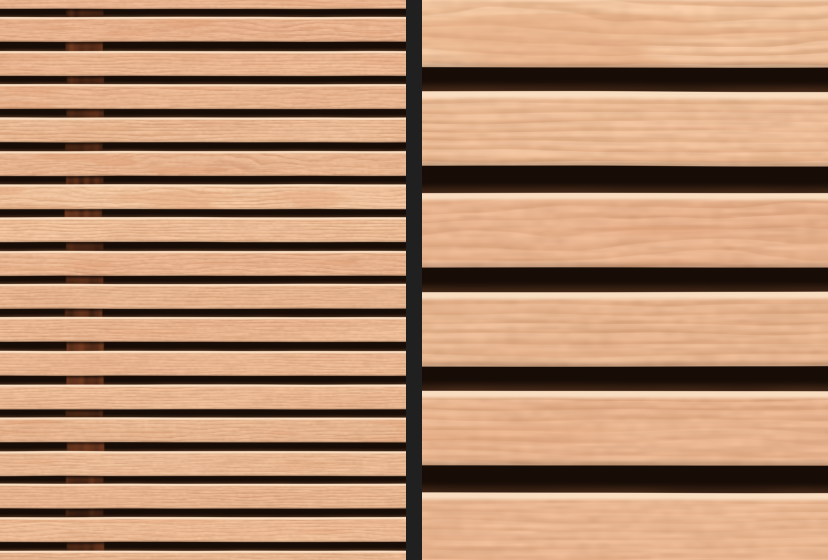
Left: the whole. Right: its middle third, enlarged.
Give the GLSL for this texture, as a Shadertoy shader.

```glsl
#define SLATS 16.8
#define TOP_OFFSET 0.031
#define SLAT_SHARE 0.745
#define GRAIN_LINES 8.0
#define GRAIN_DEPTH 0.36
#define BATTEN vec2(0.162, 0.254)
#define WOOD_TAN vec3(0.905, 0.715, 0.570)
#define WOOD_PALE vec3(0.955, 0.805, 0.655)
#define WOOD_LINE vec3(0.800, 0.565, 0.405)
#define EDGE_LIGHT vec3(0.985, 0.885, 0.775)
#define GAP_DARK vec3(0.095, 0.050, 0.025)
#define GAP_BROWN vec3(0.260, 0.155, 0.090)

float hash(vec2 p) {
    vec3 q = fract(vec3(p.xyx) * 0.1031);
    q += dot(q, q.yzx + 33.33);
    return fract((q.x + q.y) * q.z);
}

float noise(vec2 p) {
    vec2 i = floor(p), f = fract(p);
    f = f * f * (3.0 - 2.0 * f);
    return mix(mix(hash(i), hash(i + vec2(1, 0)), f.x),
               mix(hash(i + vec2(0, 1)), hash(i + vec2(1, 1)), f.x), f.y);
}

float fbm(vec2 p) {
    float sum = 0.0, amp = 0.5;
    for (int i = 0; i < 4; i++) {
        sum += amp * noise(p);
        p = p * 2.03 + 17.1;
        amp *= 0.5;
    }
    return sum;
}

// Face of one slat: x along the board, v from its top (0) to its bottom (1)
vec3 slatColor(float x, float v, float id) {
    float seed = id * 7.31 + 40.0;
    float tone = hash(vec2(seed, 1.7));
    float figure = hash(vec2(seed, 5.3));
    vec2 p = vec2(x, v) + vec2(seed, seed * 3.0);

    // Year rings, from straight grain to sweeping arches
    float sweep = mix(0.8, 6.5, figure * figure * figure);
    float rings = v * GRAIN_LINES * mix(1.0, 0.45, figure * figure)
                + sweep * fbm(p * vec2(5.0, 0.9))
                + 0.7 * noise(p * vec2(14.0, 3.0));
    float saw = fract(rings);
    float line = smoothstep(0.25, 0.85, saw) * (1.0 - smoothstep(0.85, 1.0, saw));
    float strength = GRAIN_DEPTH * (0.35 + 0.9 * noise(p * vec2(6.0, 2.0)));

    // Board tint, blotches and fine fibres
    float blotch = fbm(p * vec2(4.0, 1.5)) - 0.47;
    vec3 col = mix(WOOD_TAN, WOOD_PALE, clamp(tone * tone + blotch * 0.7, 0.0, 1.0));
    col *= mix(vec3(1.0), vec3(1.0, 0.965, 0.96), hash(vec2(seed, 9.1)));
    col = mix(col, WOOD_LINE, line * strength);
    col += 0.05 * (noise(p * vec2(45.0, 24.0)) - 0.5);
    col += 0.03 * (noise(p * vec2(160.0, 12.0)) - 0.5);

    // Occasional reddish streaks
    float streak = smoothstep(0.70, 0.86, noise(p * vec2(9.0, 4.5) + 60.0));
    col = mix(col, vec3(0.86, 0.59, 0.42), 0.35 * streak * figure);

    // Lit upper arris and soft shade along the lower one
    col = mix(col, EDGE_LIGHT, 0.9 * (1.0 - smoothstep(0.05, 0.13, v)));
    return col * (1.0 - 0.16 * smoothstep(0.90, 1.0, v));
}

// Space between slats: depth runs from 0 under a slat to 1 at the next one
vec3 gapColor(vec2 uv, float x, float depth, float id) {
    float lit = smoothstep(0.55, 1.0, depth);
    vec3 col = mix(GAP_DARK, GAP_BROWN, lit * (0.7 + 0.3 * noise(vec2(x * 30.0, id))));

    // Upright batten behind the slats
    float shift = 0.006 * (hash(vec2(id + 30.0, 2.0)) - 0.5);
    float soft = 1.0 / iResolution.x;
    float batten = smoothstep(-soft, soft, uv.x + shift - BATTEN.x)
                 * smoothstep(-soft, soft, BATTEN.y - uv.x - shift);
    vec3 stain = vec3(0.34, 0.175, 0.095) * (0.75 + 0.5 * noise(vec2(x * 110.0, uv.y * 9.0)));
    stain *= mix(0.5, 1.0, smoothstep(0.0, 0.5, depth));
    stain *= 0.65 + 0.5 * hash(vec2(id + 50.0, 8.0));
    return mix(col, stain, batten);
}

void mainImage(out vec4 fragColor, in vec2 fragCoord) {
    vec2 uv = fragCoord / iResolution.xy;
    float x = fragCoord.x / iResolution.y;
    float gap = 1.0 - SLAT_SHARE;

    // Row coordinate counted downwards, each cell centred on its slat
    float row = (1.0 - uv.y - TOP_OFFSET) * SLATS;
    float id = floor(row + gap * 0.5);
    float v = row - id;
    v += 0.03 * (hash(vec2(id + 20.0, 4.0)) - 0.5);
    v += 0.012 * (noise(vec2(x * 9.0, id * 5.0 + 90.0)) - 0.5);

    float outside = abs(v - SLAT_SHARE * 0.5) - SLAT_SHARE * 0.5;
    float soft = 0.8 * SLATS / iResolution.y;
    float cover = 1.0 - smoothstep(-soft, soft, outside);

    bool above = v < SLAT_SHARE * 0.5;
    float depth = clamp(above ? 1.0 + v / gap : (v - SLAT_SHARE) / gap, 0.0, 1.0);
    vec3 back = gapColor(uv, x, depth, above ? id - 1.0 : id);
    vec3 face = slatColor(x, clamp(v / SLAT_SHARE, 0.0, 1.0), id);
    fragColor = vec4(clamp(mix(back, face, cover), 0.0, 1.0), 1.0);
}
```
